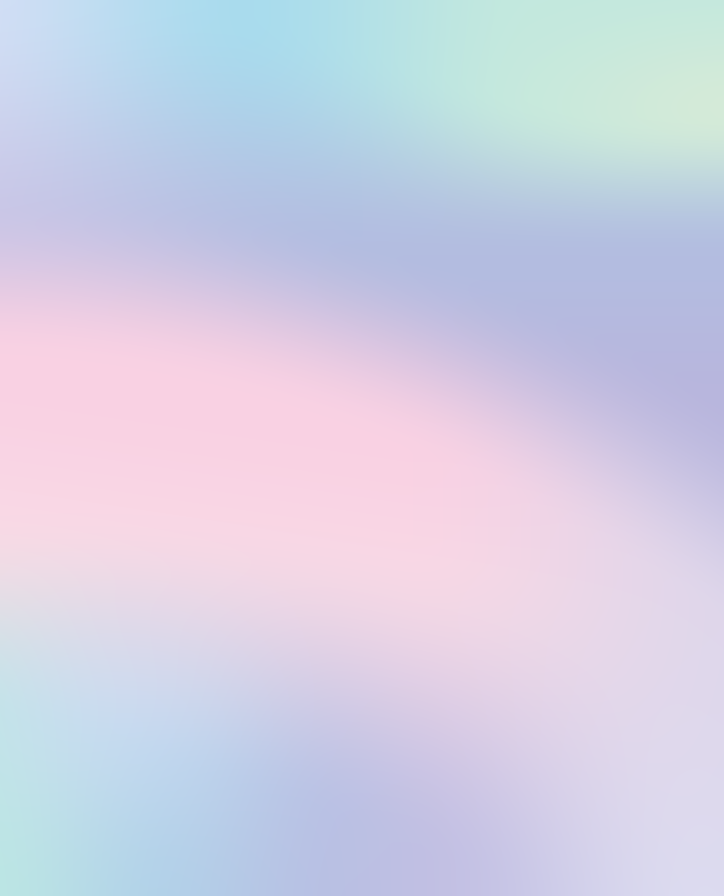
A WebGL 2 fragment shader for this background:

```glsl
#version 300 es
precision highp float;

#define MIST vec3(0.83, 0.87, 0.96)
#define CYAN vec3(0.66, 0.86, 0.93)
#define MINT vec3(0.76, 0.91, 0.87)
#define LIME vec3(0.85, 0.92, 0.84)
#define LILAC vec3(0.79, 0.77, 0.90)
#define PERIWINKLE vec3(0.70, 0.74, 0.88)
#define VIOLET vec3(0.73, 0.70, 0.86)
#define PINK vec3(0.975, 0.82, 0.89)
#define BLUSH vec3(0.975, 0.855, 0.90)
#define LAVENDER vec3(0.87, 0.84, 0.92)
#define AQUA vec3(0.73, 0.90, 0.89)
#define SKY vec3(0.69, 0.82, 0.91)

uniform vec2 u_resolution;
out vec4 fragColor;

// Soft step centred on an edge
float softEdge(float center, float halfWidth, float v) {
  return smoothstep(center - halfWidth, center + halfWidth, v);
}

// Round falloff, stretched by radius
float glow(vec2 p, vec2 center, vec2 radius) {
  vec2 d = (p - center) / radius;
  return exp(-dot(d, d));
}

// Mist to cyan to mint across the top
vec3 upperSky(vec2 p) {
  vec3 color = mix(MIST, CYAN, smoothstep(-0.08, 0.36, p.x));
  color = mix(color, MINT, smoothstep(0.32, 0.74, p.x));
  return mix(color, LIME, 0.8 * glow(p, vec2(1.03, 0.12), vec2(0.26, 0.09)));
}

// Cool band that turns violet toward the lower right
vec3 coolBand(vec2 p) {
  vec3 color = mix(LILAC, PERIWINKLE, smoothstep(-0.1, 0.5, p.x));
  return mix(color, VIOLET, 0.7 * smoothstep(0.26, 0.46, p.y));
}

// Pink arc that fades to lavender on the right
vec3 pinkArc(vec2 p) {
  vec3 color = mix(PINK, BLUSH, smoothstep(0.42, 0.64, p.y - 0.12 * p.x));
  return mix(color, LAVENDER, smoothstep(0.55, 1.05, p.x));
}

// Aqua to blue to periwinkle to lavender along the bottom
vec3 lowerPool(vec2 p) {
  vec3 color = mix(AQUA, SKY, smoothstep(-0.02, 0.24, p.x));
  color = mix(color, PERIWINKLE + vec3(0.02, 0.01, 0.01), smoothstep(0.18, 0.48, p.x));
  color = mix(color, VIOLET + vec3(0.03, 0.05, 0.03), smoothstep(0.42, 0.64, p.x));
  color = mix(color, LAVENDER + vec3(-0.01, 0.02, 0.02), smoothstep(0.58, 0.98, p.x));
  return mix(color, MIST, 0.6 * glow(p, vec2(0.16, 0.78), vec2(0.22, 0.14)));
}

void main() {
  // p.y runs downward from the top edge
  vec2 p = gl_FragCoord.xy / u_resolution;
  p.y = 1.0 - p.y;

  // Stack the bands from top to bottom along curved edges
  float coolStart = 0.13 * smoothstep(0.2, 0.9, p.x);
  float arcEdge = 0.31 + 0.26 * p.x * p.x;
  float poolEdge = 0.69 + 0.2 * pow(p.x, 1.5);

  vec3 color = mix(upperSky(p), coolBand(p), smoothstep(coolStart, 0.29, p.y));
  color = mix(color, pinkArc(p), softEdge(arcEdge, mix(0.09, 0.13, p.x), p.y));
  color = mix(color, lowerPool(p), softEdge(poolEdge, mix(0.12, 0.22, p.x), p.y));

  fragColor = vec4(color, 1.0);
}
```
